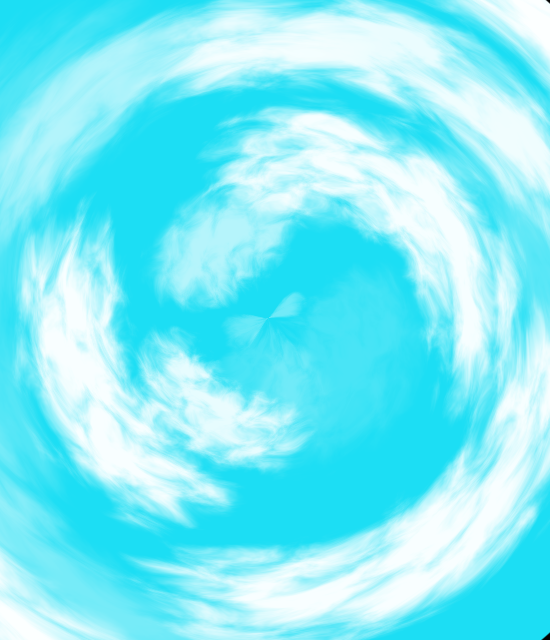
Write a WebGL 1 fragment shader that draws this background.

```glsl
precision highp float;
// Bright cyan sky with white wispy clouds swirling in arcs around a central pinch.
uniform vec2 u_resolution;

const float TAU = 6.2831853;

vec2 gradient(vec2 cell, float period) {
  cell.x = mod(cell.x, period);
  float h = fract(sin(dot(cell, vec2(127.1, 311.7))) * 43758.5);
  return vec2(cos(h * TAU), sin(h * TAU));
}

// Gradient noise that repeats along x, so it closes around the circle.
float noise(vec2 q, float period) {
  vec2 i = floor(q), f = fract(q);
  vec2 u = f * f * f * (f * (f * 6.0 - 15.0) + 10.0);
  vec2 e = vec2(1.0, 0.0);
  float a = dot(gradient(i, period), f);
  float b = dot(gradient(i + e.xy, period), f - e.xy);
  float c = dot(gradient(i + e.yx, period), f - e.yx);
  float d = dot(gradient(i + e.xx, period), f - e.xx);
  return mix(mix(a, b, u.x), mix(c, d, u.x), u.y);
}

float fbm(vec2 q, float period) {
  float sum = 0.0, amp = 1.0;
  for (int i = 0; i < 5; i++) {
    sum += amp * noise(q, period);
    q = q * 2.0 + vec2(0.0, 7.3);
    period *= 2.0;
    amp *= 0.52;
  }
  return sum;
}

// Ragged cloud arc; polar = (angle, radius), slope = radius change per radian.
float arc(vec2 polar, float wisp, float middle, float halfSpan,
          float radius, float slope, float halfWidth) {
  float turn = mod(polar.x - middle + TAU * 0.5, TAU) - TAU * 0.5;
  float along = turn / halfSpan;
  float across = (polar.y - radius - slope * turn) / halfWidth;
  along *= along;
  return smoothstep(-0.55, 1.15, 1.0 - along * along - across * across + wisp);
}

void main() {
  vec2 p = (gl_FragCoord.xy - vec2(0.488, 0.503) * u_resolution) / u_resolution.y;
  vec2 polar = vec2(atan(p.y, p.x), length(p));

  // Streaks stretched along the circles, bent by a coarser noise.
  vec2 q = vec2(polar.x / TAU * 22.0 + polar.y * 9.0, polar.y * 30.0);
  q += 0.5 * vec2(noise(q + vec2(0.0, 31.0), 22.0), noise(q + vec2(0.0, 57.0), 22.0));
  float wisp = 0.85 * fbm(q, 22.0);
  float soft = wisp * 0.75;

  // Thin haze, as the clear share of the sky.
  float clear = 1.0 - 0.20 * arc(polar, soft, -0.6, 1.1, 0.14, 0.0, 0.10);
  clear *= 1.0 - 0.22 * arc(polar, soft, 4.7, 0.8, 0.09, 0.0, 0.08);
  clear *= 1.0 - 0.27 * arc(polar, soft, 2.9, 1.0, 0.48, 0.0, 0.11);
  clear *= 1.0 - 0.40 * arc(polar, soft, 4.05, 0.75, 0.53, 0.0, 0.07);
  clear *= 1.0 - 0.30 * arc(polar, soft, 0.35, 0.6, 0.44, 0.0, 0.08);
  clear *= 1.0 - 0.30 * arc(polar, soft, 1.4, 0.5, 0.19, 0.0, 0.03);

  // Paired fans at the centre.
  clear *= 1.0 - 0.38 * arc(polar, soft, 0.48, 0.42, 0.028, 0.0, 0.032);
  clear *= 1.0 - 0.34 * arc(polar, soft, 3.55, 0.55, 0.033, 0.0, 0.036);

  // Inner puffs on the left.
  clear *= 1.0 - 0.68 * arc(polar, soft, 2.13, 0.85, 0.140, -0.01, 0.073);
  clear *= 1.0 - 0.90 * arc(polar, wisp, 4.15, 0.85, 0.176, 0.01, 0.056);

  // Great arcs: right, left, lower right.
  clear *= 1.0 - 0.97 * arc(polar, wisp, 0.75, 1.16, 0.288, -0.045, 0.079);
  clear *= 1.0 - 0.98 * arc(polar, wisp, 3.54, 0.92, 0.305, -0.015, 0.079);
  clear *= 1.0 - 0.98 * arc(polar, wisp, 5.29, 1.00, 0.441, 0.0, 0.078);

  // Upper rim, fading to the left, and the outer corners.
  clear *= 1.0 - 0.92 * arc(polar, wisp, 1.08, 0.88, 0.458, -0.05, 0.072);
  clear *= 1.0 - 0.55 * arc(polar, soft, 2.05, 0.80, 0.440, 0.01, 0.065);
  clear *= 1.0 - arc(polar, soft, 0.85, 0.70, 0.635, 0.0, 0.070);
  clear *= 1.0 - arc(polar, soft, 3.95, 0.55, 0.635, 0.0, 0.085);

  vec3 sky = vec3(0.11, 0.87, 0.955);
  vec3 color = mix(vec3(0.99, 1.0, 1.0), sky, clear);

  // Dark beyond the rim of the disc.
  color *= 1.0 - smoothstep(0.658, 0.661, polar.y);
  gl_FragColor = vec4(color, 1.0);
}
```
